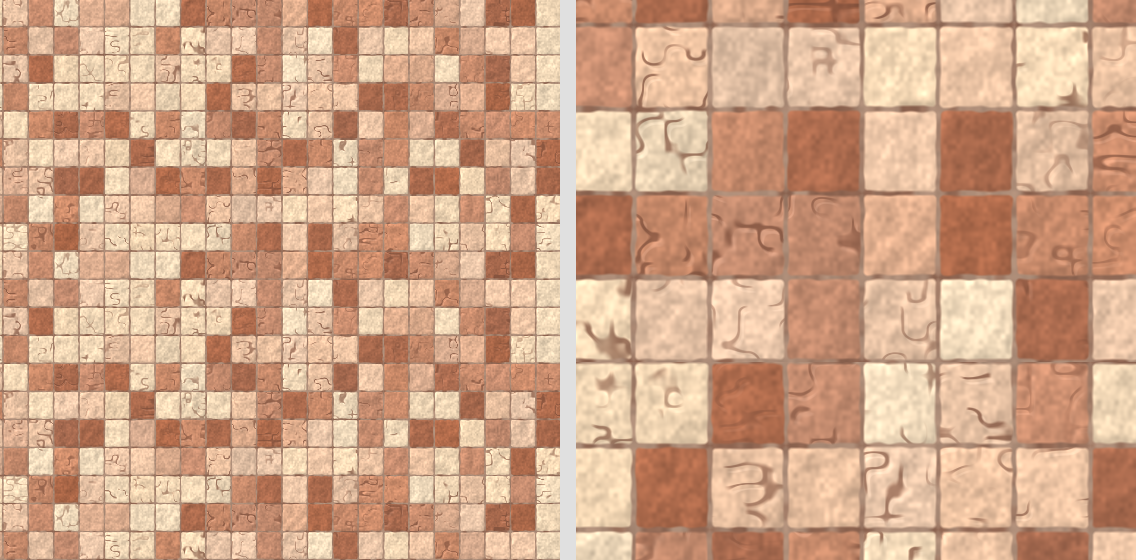
Left, the full canvas; right, a detail of the centre.
Give the GLSL for this texture, as a three.js fragment shader.

```glsl
#define TILES vec2(22.07, 19.97)
#define ORIGIN vec2(0.0052, 0.0008)
#define ROW_PERIOD 9.0
#define GROUT_HALF 0.0014
#define CORNER 0.0022
#define WOBBLE 0.0014
#define SOFTNESS 0.0010
#define RELIEF 0.34
#define GRAIN 0.13
#define PITTED_SHARE 0.55

varying vec2 vUv;

const vec3 CREAM = vec3(0.945, 0.845, 0.715);
const vec3 PEACH = vec3(0.915, 0.765, 0.645);
const vec3 ROSE = vec3(0.865, 0.680, 0.560);
const vec3 CLAY = vec3(0.780, 0.545, 0.425);
const vec3 TERRACOTTA = vec3(0.670, 0.415, 0.300);
const vec3 UMBER = vec3(0.480, 0.300, 0.225);
const vec3 MORTAR = vec3(0.670, 0.545, 0.465);

float hash(vec2 p) {
  vec3 q = fract(p.xyx * 0.1031);
  q += dot(q, q.yzx + 33.33);
  return fract((q.x + q.y) * q.z);
}

float noise(vec2 p) {
  vec2 i = floor(p), f = fract(p);
  vec2 u = f * f * (3.0 - 2.0 * f);
  return mix(mix(hash(i), hash(i + vec2(1.0, 0.0)), u.x),
             mix(hash(i + vec2(0.0, 1.0)), hash(i + 1.0), u.x), u.y);
}

// Layered stone height, s in tile units
float stone(vec2 s) {
  float sum = 0.0, weight = 0.5;
  for (int i = 0; i < 3; i++) {
    sum += weight * noise(s * 3.5);
    s = s * 2.03 + 7.1;
    weight *= 0.5;
  }
  return sum;
}

vec3 tileColor(vec2 id) {
  float pick = hash(id + 61.7);
  vec3 color = CREAM;
  if (pick > 0.34) color = PEACH;
  if (pick > 0.53) color = ROSE;
  if (pick > 0.68) color = CLAY;
  if (pick > 0.84) color = TERRACOTTA;
  // Slight change of tone and warmth per tile
  float tone = hash(id + 113.3) - 0.5;
  float warmth = hash(id + 201.9) - 0.5;
  return color * (1.0 + 0.07 * tone) + warmth * vec3(0.015, -0.015, -0.035);
}

// Short winding cracks, 0 to 1
float cracks(vec2 s) {
  float ridge = abs(noise(s * vec2(3.6, 5.2)) - 0.5);
  float patches = smoothstep(0.46, 0.68, noise(s * 3.1 + 43.0));
  return (1.0 - smoothstep(0.02, 0.10, ridge)) * patches;
}

void main() {
  vec2 p = (vUv - ORIGIN) * TILES;
  p.y = mod(p.y, ROW_PERIOD);
  vec2 id = floor(p), local = fract(p);
  vec2 s = local + id * 13.37 + 20.0;

  // Worn rounded tile outline, in canvas units
  vec2 halfSize = 0.5 / TILES - GROUT_HALF - CORNER;
  vec2 b = abs(local - 0.5) / TILES - halfSize;
  float edge = length(max(b, 0.0)) + min(max(b.x, b.y), 0.0) - CORNER;
  edge += (noise(s * 7.0) - 0.5) * WOBBLE;
  float tileMask = 1.0 - smoothstep(-SOFTNESS, SOFTNESS, edge);

  // Stone face: mottling, relief and fine grain
  vec3 color = tileColor(id);
  float height = stone(s);
  float slope = height - stone(s + vec2(-0.06, 0.06));
  color *= 1.0 + RELIEF * slope + 0.16 * (height - 0.44);
  color *= 1.0 + GRAIN * (noise(s * 17.0) - 0.5);

  // Cracks with a lit lower lip
  float pitted = step(1.0 - PITTED_SHARE, hash(id + 317.1));
  float depth = pitted * mix(0.25, 0.75, hash(id + 409.3));
  float crack = cracks(s);
  float lip = max(cracks(s + vec2(-0.05, 0.06)) - crack, 0.0);
  color = mix(color, UMBER, crack * depth);
  color += 0.09 * lip * depth;

  // Pale upper left rim, dark lower right rim
  float rim = smoothstep(-0.0050, -0.0010, edge);
  float facing = dot(local - 0.5, vec2(-0.5, 0.8));
  color *= 1.0 + 0.13 * rim * facing;

  // Mortar, darker in patches and along the level joints
  float level = smoothstep(-0.002, 0.002, b.y - b.x);
  float stain = smoothstep(0.35, 0.85, noise(p * 5.0 + 9.0));
  vec3 grout = mix(MORTAR, UMBER, stain * (0.30 + 0.35 * level));
  grout *= 0.95 + 0.12 * noise(p * 15.0);

  gl_FragColor = vec4(mix(grout, color, tileMask), 1.0);
}
```
